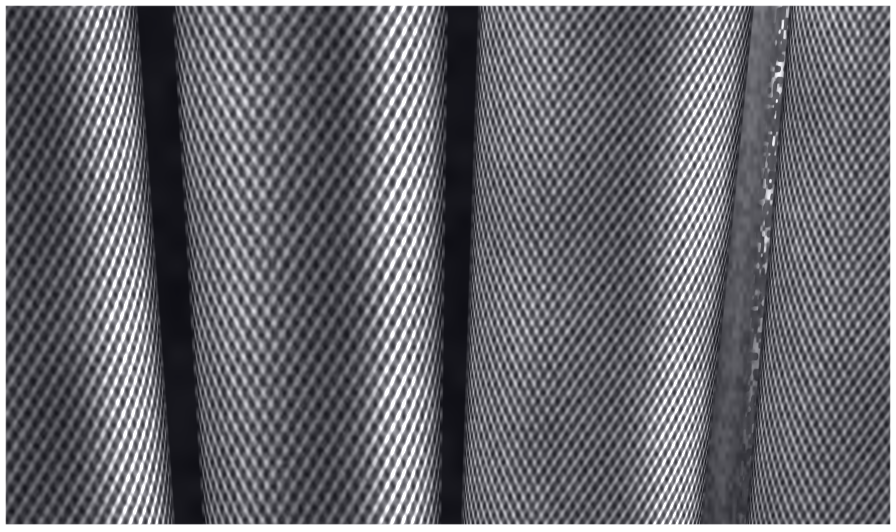
A Shadertoy shader for this texture:

```glsl
// Four upright knurled steel rods with crossing grooves and dark gaps, in a thin white frame.

const float TAU = 6.2831853;
const float FRAME_ASPECT = 1.684;
const float LINE_SLOPE = 0.64;   // sideways run of a groove per unit of height

float hash(vec2 cell) {
    vec3 q = fract(cell.xyx * 0.1031);
    q += dot(q, q.yzx + 33.33);
    return fract((q.x + q.y) * q.z);
}

float bell(float x, float centre, float width) {
    float d = (x - centre) / width;
    return exp(-d * d);
}

// Smooth coverage of the span between two horizontal limits.
float span(float x, float low, float high, float px) {
    return smoothstep(low - px, low + px, x) * (1.0 - smoothstep(high - px, high + px, x));
}

// Smooth value noise for stains on the metal.
float stain(vec2 p) {
    vec2 cell = floor(p), f = fract(p);
    f = f * f * (3.0 - 2.0 * f);
    float low = mix(hash(cell), hash(cell + vec2(1, 0)), f.x);
    float high = mix(hash(cell + vec2(0, 1)), hash(cell + vec2(1, 1)), f.x);
    return mix(low, high, f.y);
}

// Two crossing groove families; each component is 1 on a ridge and 0 in a groove.
vec2 knurlWaves(vec2 surface, float pitch, float foreshorten, float px) {
    float slant = surface.y * LINE_SLOPE;
    vec2 turns = vec2(surface.x + slant, surface.x - slant) / pitch;
    float footprint = px / (pitch * foreshorten);
    float visible = 1.0 - smoothstep(0.32, 0.75, footprint);
    return 0.5 + 0.5 * cos(TAU * turns) * visible;
}

// edge: left bottom, left top, right bottom, right top.
// tone: left glow, floor, right glow, right glow centre.
float rodLight(vec2 p, vec4 edge, vec4 tone, float pitch, float px, out float mask) {
    float left = mix(edge.x, edge.y, p.y);
    float right = mix(edge.z, edge.w, p.y);
    float s = (p.x - left) / (right - left);
    mask = span(p.x, left, right, px);

    // Unroll the rod so that the grooves narrow toward its rims.
    float across = clamp(2.0 * s - 1.0, -0.985, 0.985);
    float radius = 0.25 * (edge.z + edge.w - edge.x - edge.y);
    float foreshorten = sqrt(1.0 - across * across);
    vec2 wave = knurlWaves(vec2(asin(across) * radius, p.y), pitch, foreshorten, px);

    // Broad reflections.
    float light = tone.y + tone.x * bell(s, 0.2, 0.2) * mix(0.7, 1.2, p.y);
    light += tone.z * bell(s, tone.w, 0.14);
    light *= 0.9 + 0.2 * stain(p * vec2(9.0, 5.0));

    // Relief: one groove family leads, and the lead swaps across the rod.
    float side = smoothstep(0.15, 0.45, s);
    float ridge = mix(wave.x, wave.y, side);
    float crossing = mix(wave.y, wave.x, side);
    float speck = stain(p * vec2(170.0, 130.0)) - 0.5;
    light *= 0.43 + 0.72 * pow(ridge, 1.5) + 0.34 * crossing + 0.3 * speck;

    // Sharp glints on the facets facing the lamp.
    float glint = smoothstep(0.5, 0.95, ridge) * (0.45 + 0.55 * crossing);
    light += 0.75 * tone.z * glint * bell(s, tone.w, 0.1);

    float rim = smoothstep(0.0, 0.03, s) * smoothstep(0.0, 0.06, 1.0 - s);
    return light * mix(0.5, 1.0, rim);
}

void addRod(inout float light, vec2 p, vec4 edge, vec4 tone, float pitch, float px) {
    float mask;
    float rod = rodLight(p, edge, tone, pitch, px, mask);
    light = mix(light, rod, mask);
}

// Plain strip of metal with a broken bright seam.
float seamLight(vec2 p, float seam, float px) {
    float offset = p.x - seam;
    float strip = mix(0.22, 0.36, p.y) + 0.08 * bell(offset, -0.045, 0.02);
    strip += 0.12 * (stain(p * vec2(150.0, 70.0)) - 0.5);
    float fleck = stain(vec2(offset * 190.0, p.y * 100.0) + 300.0);
    float sparkle = smoothstep(0.45, 0.85, fleck) * bell(offset, 0.0, 0.012);
    return strip + sparkle * mix(0.15, 0.6, smoothstep(0.1, 0.7, p.y));
}

void mainImage(out vec4 fragColor, in vec2 fragCoord) {
    vec2 uv = fragCoord / iResolution.xy;
    vec2 p = uv * vec2(FRAME_ASPECT, 1.0);
    float px = 1.0 / iResolution.y;

    // Dark gaps, then the seam strip at the right.
    float light = 0.06 + 0.04 * stain(p * 24.0);
    float seam = mix(1.395, 1.475, p.y);
    light = mix(light, seamLight(p, seam, px), smoothstep(1.2, 1.25, p.x));

    // Rods from left to right.
    addRod(light, p, vec4(-0.20, -0.24, 0.330, 0.257), vec4(0.10, 0.29, 0.35, 0.88), 0.026, px);
    addRod(light, p, vec4(0.382, 0.323, 0.829, 0.842), vec4(0.25, 0.29, 0.39, 0.84), 0.028, px);
    addRod(light, p, vec4(0.866, 0.899, 1.319, 1.418), vec4(0.16, 0.36, 0.30, 0.86), 0.021, px);
    addRod(light, p, vec4(1.400, 1.485, 1.90, 1.98), vec4(0.12, 0.38, 0.14, 0.80), 0.020, px);

    // Cool steel tint and white frame.
    vec3 colour = clamp(vec3(light) + vec3(-0.004, -0.004, 0.02), 0.0, 1.0);
    float inside = span(p.x, 0.011, FRAME_ASPECT - 0.011, px) * span(p.y, 0.0145, 0.989, px);
    fragColor = vec4(mix(vec3(1.0), colour, inside), 1.0);
}
```
